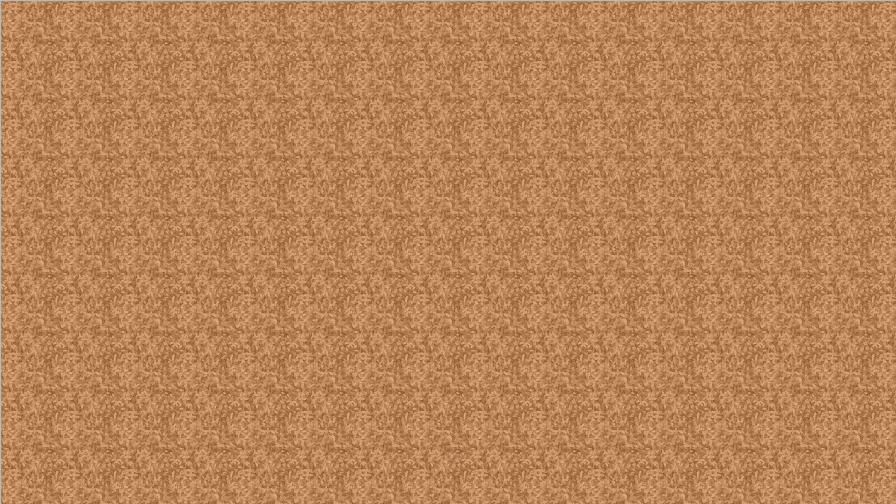
Reproduce this texture procedurally as a Shadertoy shader.

```glsl
// Cork board: one small square of pressed grains repeated over the canvas.
// Each square is a wrapping field of fine, randomly turned chips with dark gaps,
// shaded by faint patches and a few red-brown flecks; a pale rim runs top and left.

const float TILE_SIZE  = 0.1157;   // side of one repeat, in canvas heights
const float RIM_WIDTH  = 0.0023;   // pale line, in canvas heights
const float GRAINS     = 24.0;     // grains along one side of a repeat
const float PATCHES    = 6.0;      // broad shade patches along one side
const int   FLECKS     = 7;        // dark flecks in one repeat

const vec3 DARK_CORK  = vec3(0.62, 0.41, 0.24);
const vec3 LIGHT_CORK = vec3(0.85, 0.64, 0.46);
const vec3 FLECK      = vec3(0.55, 0.29, 0.17);
const vec3 RIM        = vec3(0.72, 0.72, 0.73);

// Two random values in 0..1 without sine
vec2 hash22(vec2 p) {
    vec3 q = fract(p.xyx * vec3(0.1031, 0.1030, 0.0973));
    q += dot(q, q.yzx + 33.33);
    return fract((q.xx + q.yz) * q.zy);
}

vec2 rotate(vec2 p, float angle) {
    float c = cos(angle), s = sin(angle);
    return vec2(c * p.x + s * p.y, c * p.y - s * p.x);
}

// Value noise that wraps after `period` cells
float wrappedNoise(vec2 uv, float period, float seed) {
    vec2 p = uv * period;
    vec2 cell = floor(p);
    vec2 f = smoothstep(0.0, 1.0, p - cell);
    vec2 lo = mod(cell, period) + seed;
    vec2 hi = mod(cell + 1.0, period) + seed;
    float bottom = mix(hash22(lo).x, hash22(vec2(hi.x, lo.y)).x, f.x);
    float top = mix(hash22(vec2(lo.x, hi.y)).x, hash22(hi).x, f.x);
    return mix(bottom, top, f.y);
}

// Soft cellular field of stretched chips: x is the chip tone, y the gap depth
vec2 grainField(vec2 uv, float period, float seed) {
    vec2 p = uv * period;
    vec2 cell = floor(p);
    float toneSum = 0.0, weightSum = 0.0, nearest = 9.0;
    for (int j = -1; j <= 1; j++) {
        for (int i = -1; i <= 1; i++) {
            vec2 neighbour = cell + vec2(i, j);
            vec2 id = mod(neighbour, period) + seed;
            vec2 centre = neighbour + 0.1 + 0.8 * hash22(id);
            vec2 look = hash22(id + 57.0);
            vec2 d = rotate(p - centre, look.x * 3.1416) * vec2(0.65, 1.5);
            float distSquared = dot(d, d);
            float weight = exp(-9.0 * distSquared) + 1e-5;
            toneSum += weight * look.y;
            weightSum += weight;
            nearest = min(nearest, distSquared);
        }
    }
    return vec2(toneSum / weightSum, smoothstep(0.1, 0.55, nearest));
}

// Coverage of the scattered flecks, wrapped at the edges of the repeat
float fleckMask(vec2 uv, float softness) {
    float mask = 0.0;
    for (int i = 0; i < FLECKS; i++) {
        vec2 id = vec2(float(i) * 7.0 + 3.0, 91.0);
        vec2 look = hash22(id + 19.0);
        vec2 d = fract(uv - hash22(id) + 0.5) - 0.5;
        d = rotate(d, look.x * 3.1416) * vec2(0.7, 1.3);
        float radius = mix(0.018, 0.036, look.y);
        mask = max(mask, 1.0 - smoothstep(radius - softness, radius + softness, length(d)));
    }
    return mask;
}

vec3 corkColour(vec2 uv, float pixelInTile) {
    vec2 grain = grainField(uv, GRAINS, 11.0);
    float patchShade = wrappedNoise(uv, PATCHES, 310.0) - 0.5;
    float tone = 0.56 + 1.0 * (grain.x - 0.5) - 0.4 * grain.y + 0.16 * patchShade;
    vec3 colour = mix(DARK_CORK, LIGHT_CORK, tone);
    float softness = max(0.012, 0.5 * pixelInTile);
    return mix(colour, FLECK, 0.6 * fleckMask(uv, softness));
}

void mainImage(out vec4 fragColor, in vec2 fragCoord) {
    // Distance from the top left corner, in canvas heights
    float pixel = 1.0 / iResolution.y;
    vec2 p = vec2(fragCoord.x, iResolution.y - fragCoord.y) * pixel;

    vec3 colour = corkColour(fract(p / TILE_SIZE), pixel / TILE_SIZE);

    // Pale rim along the top and left edges
    float rim = clamp((RIM_WIDTH - min(p.x, p.y)) / pixel + 0.5, 0.0, 1.0);
    fragColor = vec4(mix(colour, RIM, rim), 1.0);
}
```
